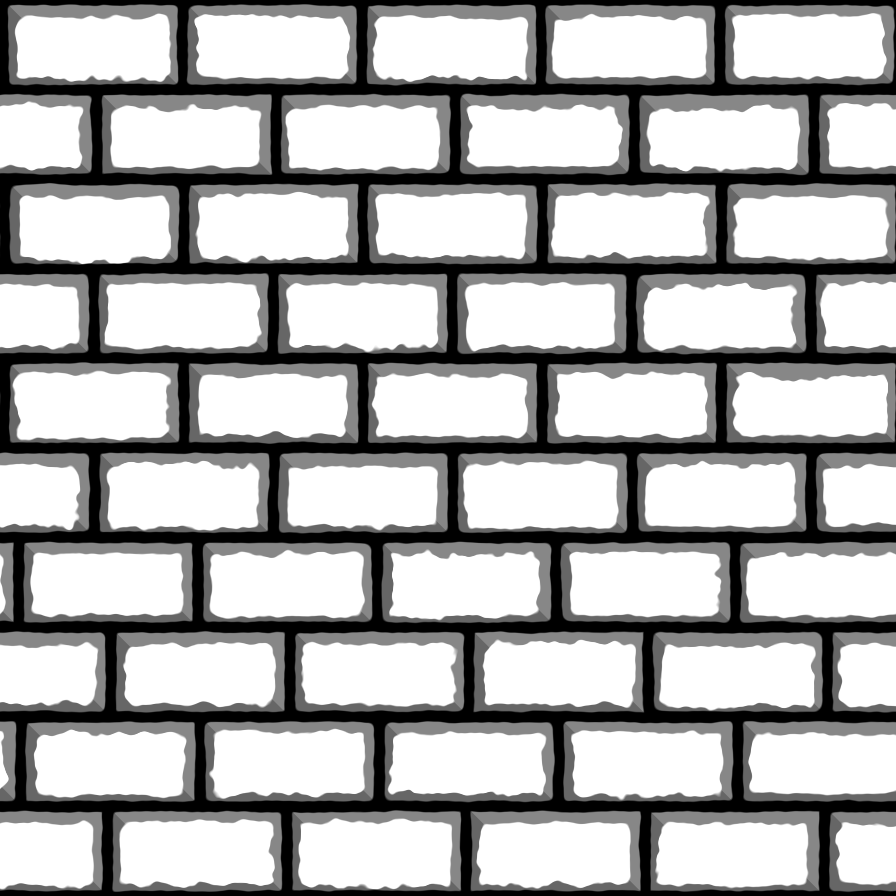
Give the GLSL for this pattern, as a Shadertoy shader.

```glsl
float hash(vec2 p) {
    vec3 q = fract(vec3(p.xyx) * 0.1031);
    q += dot(q, q.yzx + 33.33);
    return fract((q.x + q.y) * q.z);
}

vec2 gradientAt(vec2 cell) {
    float angle = 6.2832 * hash(cell);
    return vec2(cos(angle), sin(angle));
}

float gradientNoise(vec2 p) {
    vec2 cell = floor(p), f = fract(p);
    vec2 u = f * f * f * (f * (f * 6.0 - 15.0) + 10.0);
    float a = dot(gradientAt(cell), f);
    float b = dot(gradientAt(cell + vec2(1, 0)), f - vec2(1, 0));
    float c = dot(gradientAt(cell + vec2(0, 1)), f - vec2(0, 1));
    float d = dot(gradientAt(cell + vec2(1, 1)), f - vec2(1, 1));
    return mix(mix(a, b, u.x), mix(c, d, u.x), u.y);
}

float smoothMin(float a, float b, float radius) {
    float h = max(radius - abs(a - b), 0.0) / radius;
    return min(a, b) - 0.25 * h * h * radius;
}

float smoothMin4(vec4 v, float radius) {
    return smoothMin(smoothMin(v.x, v.y, radius), smoothMin(v.z, v.w, radius), radius);
}

// Running bond with a sideways slip in the lower courses
float courseOffset(float course, float brickWidth) {
    float slip = 0.006 + 0.0156 * step(5.5, course);
    float jitter = 0.005 * (hash(vec2(course, 71.0)) - 0.5);
    return 0.5 * brickWidth * mod(course, 2.0) + slip + jitter;
}

// Distances to the left, right, bottom and top of a cell
vec4 sideDistances(vec2 p, vec2 halfSize) {
    return vec4(halfSize.x + p.x, halfSize.x - p.x, halfSize.y + p.y, halfSize.y - p.y);
}

// Chipped bevel depth on one side of a brick
float bevelDepth(vec2 p, vec2 id, float side, float base) {
    vec2 seed = id * vec2(17.0, 29.0) + side * 53.0 + 200.0;
    float roughness = mix(0.003, 0.010, hash(seed));
    float widthShift = 0.004 * (hash(seed + 9.0) - 0.5);
    float waves = gradientNoise(p * 42.0 + seed + 0.37);
    float chips = gradientNoise(p * 95.0 + seed + 7.61);
    return base + widthShift + roughness * (waves + 0.4 * chips);
}

float coverage(float dist, float blur) {
    return smoothstep(-blur, blur, dist);
}

void mainImage(out vec4 fragColor, in vec2 fragCoord) {
    const vec2 brickSize = vec2(0.2, 0.1);
    const float mortarHalf = 0.0060;
    const vec4 bevelBase = vec4(0.0090, 0.0110, 0.0065, 0.0125);
    const vec3 mortarColor = vec3(0.0);
    const vec3 shadeColor = vec3(0.40);
    const vec3 edgeColor = vec3(0.53);
    const vec3 faceColor = vec3(1.0);

    vec2 uv = fragCoord / iResolution.y;
    float blur = 0.9 / iResolution.y;

    // Brick cell, with courses counted downward
    float fromTop = 1.0 - uv.y;
    float course = floor(fromTop / brickSize.y);
    float x = uv.x - courseOffset(course, brickSize.x);
    vec2 id = vec2(floor(x / brickSize.x), course);
    vec2 p = vec2(x, -fromTop) - (id + 0.5) * vec2(brickSize.x, -brickSize.y);
    vec4 sides = sideDistances(p, 0.5 * brickSize);

    // Hand-cut mortar edge
    float wobble = 0.0022 * gradientNoise(uv * 28.0 + id * 13.0 + 90.0);
    wobble += 0.0012 * gradientNoise(uv * 85.0 + 40.0);
    float cornerRadius = mix(0.001, 0.009, hash(id + 31.0));
    float brickDist = smoothMin4(sides, cornerRadius) - mortarHalf + wobble;

    // Irregular face inside the four bevels
    vec4 inner;
    for (int i = 0; i < 4; i++) {
        inner[i] = sides[i] - mortarHalf - bevelDepth(p, id, float(i), bevelBase[i]);
    }
    float faceDist = smoothMin4(inner, 0.010);

    // Dark bevel at left and bottom, lighter at right and top
    float mitre = min(sides.x, sides.z) - min(sides.y, sides.w);
    vec3 color = mix(shadeColor, edgeColor, coverage(mitre, blur));
    color = mix(color, faceColor, coverage(faceDist, blur));
    color = mix(mortarColor, color, coverage(brickDist, blur));
    fragColor = vec4(color, 1.0);
}
```
